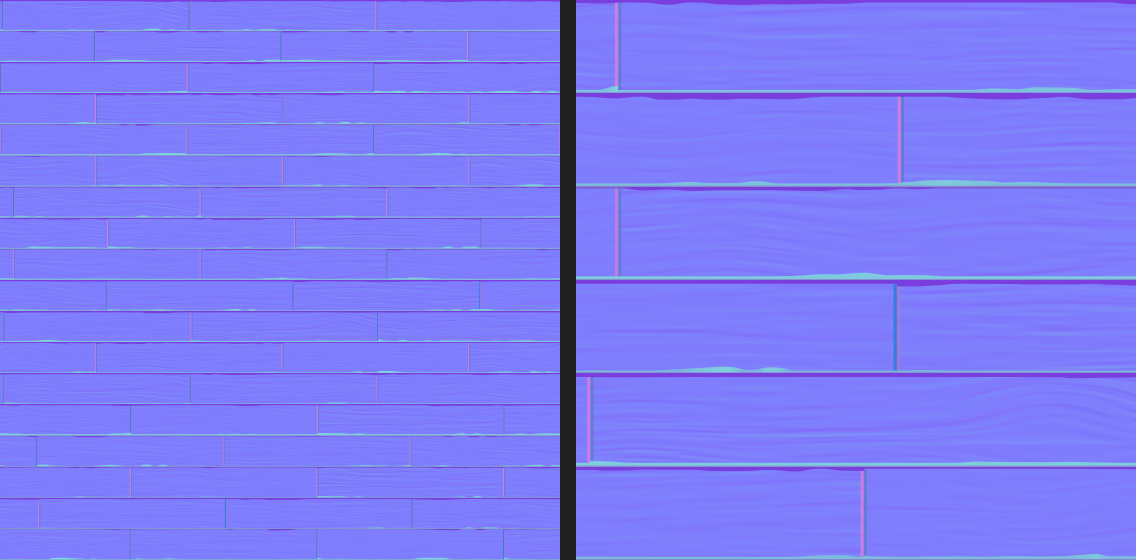
Left: the whole. Right: its middle third, enlarged.
Write a WebGL 2 fragment shader that draws this texture map.

```glsl
#version 300 es
precision highp float;
// Tangent-space normal map of staggered wooden planks with fine grain and worn edges.

uniform vec2 u_resolution;
out vec4 fragColor;

const float ROWS = 18.0;
const float PLANKS = 3.0;
const vec3 FLAT = vec3(0.498, 0.492, 0.994);
const vec3 LOWER_EDGE = vec3(0.48, 0.64, 0.87);
const vec3 LOWER_CHIP = vec3(0.50, 0.82, 0.87);
const vec3 UPPER_EDGE = vec3(0.48, 0.24, 0.87);
const vec3 GROOVE = vec3(0.52, 0.46, 0.78);
const vec3 FACING_LEFT = vec3(0.16, 0.50, 0.84);
const vec3 FACING_RIGHT = vec3(0.86, 0.49, 0.88);

float hash(vec2 p) {
    vec3 q = fract(vec3(p.xyx) * 0.1031);
    q += dot(q, q.yzx + 33.33);
    return fract((q.x + q.y) * q.z);
}

float noise(vec2 p) {
    vec2 cell = floor(p);
    vec2 f = fract(p);
    f = f * f * (3.0 - 2.0 * f);
    float low = mix(hash(cell), hash(cell + vec2(1.0, 0.0)), f.x);
    float high = mix(hash(cell + vec2(0.0, 1.0)), hash(cell + 1.0), f.x);
    return mix(low, high, f.y);
}

// Coverage of a band reaching `width` from its edge
float band(float dist, float width, float pixel) {
    return clamp((width - dist) / pixel + 0.5, 0.0, 1.0);
}

// Half-plank stagger, with groups of rows pushed further along
float rowShift(float row) {
    float stagger = 0.5 * (1.0 - mod(row, 2.0));
    float lowGroup = 0.18 * step(row, 4.5);
    float midGroup = 0.055 * step(abs(row - 9.5), 2.0);
    return stagger + lowGroup + midGroup + 0.035 * hash(vec2(row, 7.0));
}

// Grain height; p runs 0..1 along and across one plank
float grainHeight(vec2 p, float seed) {
    vec2 origin = vec2(seed * 91.0, seed * 57.0);
    float bend = mix(0.1, 0.6, seed * seed);
    float across = p.y + bend * noise(p * vec2(4.0, 1.5) + origin);
    float broad = noise(vec2(p.x * 4.0, across * 11.0) + origin);
    float fine = noise(vec2(p.x * 10.0, across * 24.0) + origin.yx);
    float groove = smoothstep(0.62, 0.85, noise(vec2(p.x * 3.0, across * 15.0) + origin + 30.0));
    return 0.3 * broad + 0.45 * fine - 0.35 * groove;
}

// Extra edge depth where the wood is chipped
float wear(float along, float seed) {
    float patches = noise(vec2(along * 5.0 + seed * 83.0, seed * 41.0));
    float ragged = noise(vec2(along * 22.0 + seed * 37.0, seed * 67.0));
    return smoothstep(0.4, 0.8, patches) * smoothstep(0.1, 0.8, ragged);
}

vec3 grainNormal(vec2 p, float seed) {
    vec2 stepY = vec2(0.0, 0.015);
    vec2 stepX = vec2(0.004, 0.0);
    float slopeY = grainHeight(p + stepY, seed) - grainHeight(p - stepY, seed);
    float slopeX = grainHeight(p + stepX, seed) - grainHeight(p - stepX, seed);
    float strength = mix(0.06, 0.12, fract(seed * 13.0));
    return FLAT - strength * vec3(slopeX, slopeY, 0.4 * abs(slopeY));
}

// End joint: a strong slope on one side, a weak opposite one on the other
vec3 drawJoint(vec3 color, float offset, float tone, float pixel) {
    float facing = smoothstep(0.35, 0.65, tone);
    vec3 strongSide = mix(FACING_LEFT, FACING_RIGHT, facing);
    vec3 weakSide = mix(FACING_RIGHT, FACING_LEFT, facing);
    float left = band(abs(offset + 0.0008), 0.0010, pixel);
    float right = band(abs(offset - 0.0011), 0.0009, pixel);
    color = mix(color, strongSide, left * mix(0.65, 1.0, fract(tone * 7.0)));
    return mix(color, mix(weakSide, GROOVE, 0.6), right * 0.8);
}

// Long edges: light slope at the bottom, dark slope at the top
vec3 drawLongEdges(vec3 color, vec2 p, float seed, vec2 rowDepth, float pixel) {
    float fromBottom = p.y / ROWS;
    float fromTop = (1.0 - p.y) / ROWS;
    float chipLow = wear(p.x, seed);
    float chipHigh = wear(p.x, fract(seed + 0.37));
    float lowDepth = mix(0.0012, 0.0024, rowDepth.x) + 0.0024 * chipLow;
    float highDepth = mix(0.0008, 0.0024, rowDepth.y) + 0.0018 * chipHigh;
    float lower = band(fromBottom, lowDepth, pixel);
    float upper = band(fromTop, highDepth, pixel);
    vec3 lowerColor = mix(LOWER_EDGE, LOWER_CHIP, max(chipLow, rowDepth.x));
    vec3 upperColor = mix(GROOVE, UPPER_EDGE, smoothstep(0.0, 0.4, rowDepth.y + 0.5 * chipHigh));
    color = mix(color, lowerColor, lower);
    color = mix(color, upperColor, upper);
    return mix(color, GROOVE, 0.7 * band(fromBottom, 0.0006, pixel));
}

void main() {
    vec2 uv = gl_FragCoord.xy / u_resolution;
    float pixel = 1.0 / min(u_resolution.x, u_resolution.y);

    // Plank layout
    float row = floor(uv.y * ROWS);
    float along = uv.x * PLANKS - rowShift(row);
    float plank = mod(floor(along), PLANKS);
    vec2 local = vec2(fract(along), fract(uv.y * ROWS));
    float seed = hash(vec2(plank * 5.0 + 1.0, row + 3.0));
    vec2 rowDepth = vec2(hash(vec2(row, 43.0)), hash(vec2(row, 71.0)));

    // Nearest end joint
    float joint = floor(along + 0.5);
    float tone = hash(vec2(mod(joint, PLANKS) + 11.0, row + 29.0));

    vec3 color = grainNormal(local, seed);
    color = drawJoint(color, (along - joint) / PLANKS, tone, pixel);
    color = drawLongEdges(color, local, seed, rowDepth, pixel);
    fragColor = vec4(color, 1.0);
}
```
